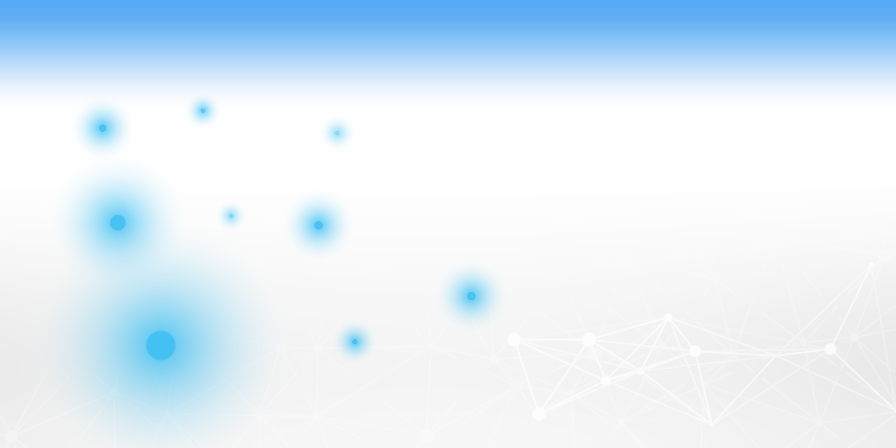
This background is drawn by a Shadertoy shader. Its source:

```glsl
// Pale backdrop with a blue top band, soft cyan glows and a faint white network.
#define SKY_BLUE vec3(0.34, 0.665, 0.955)
#define GLOW_CYAN vec3(0.24, 0.75, 0.95)
#define PAPER vec3(0.996)
#define BAND_DEPTH 0.25
#define CORE_RATIO 0.12
#define LINK_REACH 0.46
#define LINE_HALF_WIDTH 0.001
#define MESH_CELL 0.17
#define MESH_OPACITY 0.3

const int GLOW_COUNT = 9;
const int HUB_COUNT = 12;

// Glows: centre, halo radius, strength
const vec4 GLOWS[GLOW_COUNT] = vec4[](
    vec4(0.229, 0.714, 0.075, 0.95), vec4(0.453, 0.753, 0.043, 0.85),
    vec4(0.753, 0.703, 0.043, 0.60), vec4(0.263, 0.503, 0.160, 0.95),
    vec4(0.516, 0.518, 0.037, 0.65), vec4(0.711, 0.497, 0.085, 0.95),
    vec4(1.052, 0.339, 0.085, 0.95), vec4(0.792, 0.237, 0.053, 0.95),
    vec4(0.359, 0.229, 0.300, 0.97));

// Network hubs: centre, dot radius
const vec3 HUBS[HUB_COUNT] = vec3[](
    vec3(1.552, 0.216, 0.013), vec3(1.854, 0.221, 0.013),
    vec3(1.430, 0.172, 0.008), vec3(1.203, 0.076, 0.015),
    vec3(2.000, 0.083, 0.004), vec3(1.945, 0.409, 0.005),
    vec3(1.315, 0.242, 0.016), vec3(1.589, 0.052, 0.002),
    vec3(1.732, 0.206, 0.002), vec3(1.352, 0.151, 0.011),
    vec3(1.148, 0.242, 0.015), vec3(1.492, 0.292, 0.009));

vec2 hash22(vec2 p) {
    vec3 q = fract(p.xyx * vec3(0.1031, 0.1030, 0.0973));
    q += dot(q, q.yzx + 33.33);
    return fract((q.xx + q.yz) * q.zy);
}

float segmentDistance(vec2 p, vec2 a, vec2 b) {
    vec2 ab = b - a;
    float t = clamp(dot(p - a, ab) / dot(ab, ab), 0.0, 1.0);
    return length(p - a - ab * t);
}

float lineMask(vec2 p, vec2 a, vec2 b, float pixel) {
    float d = segmentDistance(p, a, b);
    return 1.0 - smoothstep(LINE_HALF_WIDTH, LINE_HALF_WIDTH + pixel, d);
}

float dotMask(vec2 p, vec2 centre, float radius, float pixel) {
    return 1.0 - smoothstep(radius - pixel, radius + pixel, length(p - centre));
}

// Bright dots, linked when they lie near each other
float hubNetwork(vec2 p, float pixel) {
    float mask = 0.0;
    for (int i = 0; i < HUB_COUNT; i++) {
        vec3 hub = HUBS[i];
        mask = max(mask, 0.8 * dotMask(p, hub.xy, hub.z, pixel));
        for (int j = i + 1; j < HUB_COUNT; j++) {
            float reach = distance(hub.xy, HUBS[j].xy);
            float fade = 1.0 - smoothstep(0.15, LINK_REACH, reach);
            mask = max(mask, 0.65 * fade * lineMask(p, hub.xy, HUBS[j].xy, pixel));
        }
    }
    return mask;
}

vec2 meshNode(vec2 cell) {
    return (cell + 0.15 + 0.7 * hash22(cell)) * MESH_CELL;
}

// Faint scattered mesh on a jittered grid
float scatteredMesh(vec2 p, float pixel) {
    vec2 cell = floor(p / MESH_CELL);
    vec2 centre = meshNode(cell);
    float mask = 0.0;
    for (int y = -1; y <= 1; y++)
    for (int x = -1; x <= 1; x++) {
        vec2 neighbour = cell + vec2(x, y);
        vec2 node = meshNode(neighbour);
        float radius = 0.004 + 0.012 * hash22(neighbour + 17.0).x;
        mask = max(mask, dotMask(p, node, radius, pixel));
        if (x != 0 || y != 0) mask = max(mask, 0.7 * lineMask(p, centre, node, pixel));
    }
    float ceiling = 0.2 + 0.17 * p.x;
    return mask * (1.0 - smoothstep(ceiling - 0.15, ceiling + 0.05, p.y));
}

void mainImage(out vec4 fragColor, in vec2 fragCoord) {
    vec2 p = fragCoord / iResolution.y;
    float pixel = 1.0 / iResolution.y;

    // Grey floor, darker towards the sides
    float side = p.x - 0.95;
    float shade = 1.0 - smoothstep(0.17, 0.62, p.y);
    shade *= 0.038 + 0.042 * side * side;
    shade *= 0.75 + 0.25 * smoothstep(0.0, 0.17, p.y);
    vec3 color = PAPER - shade;

    // Blue band along the top
    color = mix(color, SKY_BLUE, smoothstep(1.0 - BAND_DEPTH, 1.0, p.y));

    // White network
    float network = max(hubNetwork(p, pixel), MESH_OPACITY * scatteredMesh(p, pixel));
    color = mix(color, vec3(1.0), network);

    // Cyan glows with a solid core
    for (int i = 0; i < GLOW_COUNT; i++) {
        vec4 glow = GLOWS[i];
        float d = length(p - glow.xy) / glow.z;
        float falloff = max(1.0 - d, 0.0);
        float core = 1.0 - smoothstep(CORE_RATIO * 0.8, CORE_RATIO * 1.3, d);
        float halo = 0.95 * falloff * falloff;
        color = mix(color, GLOW_CYAN, glow.w * max(halo, core));
    }
    fragColor = vec4(color, 1.0);
}
```
